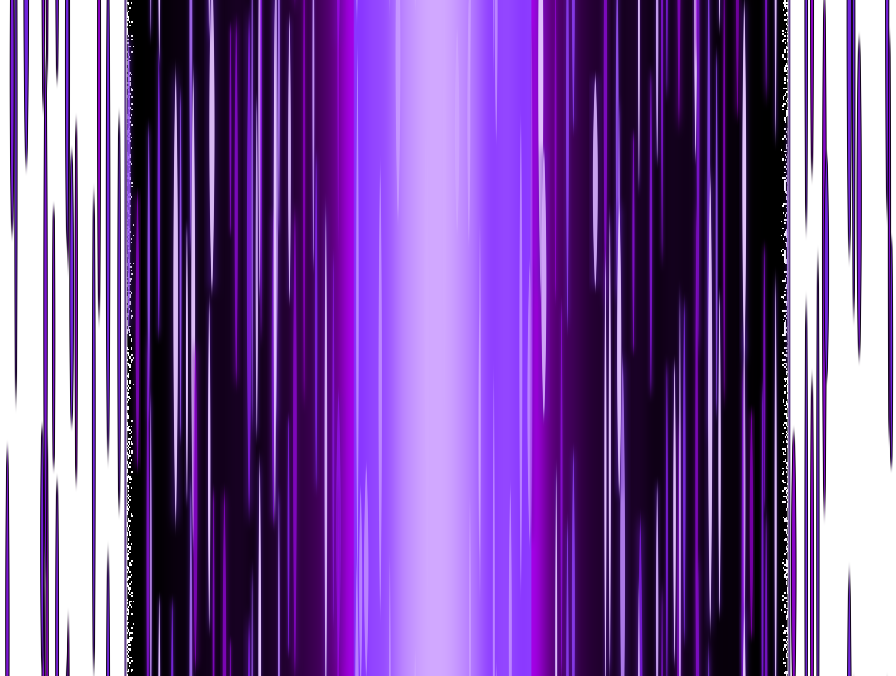
Write a Shadertoy shader that draws this background.

```glsl
// A vertical violet light beam on a dark field between two white margins.
// Hashed columns carry long tapered streaks; layered sines add faint bands,
// and small hashed cells roughen the borders of the margins.

const vec3 INK      = vec3(0.05, 0.0, 0.075);
const vec3 PLUM     = vec3(0.20, 0.02, 0.30);
const vec3 PURPLE   = vec3(0.46, 0.0, 0.62);
const vec3 MAGENTA  = vec3(0.64, 0.0, 0.90);
const vec3 VIOLET   = vec3(0.51, 0.17, 1.0);
const vec3 LAVENDER = vec3(0.82, 0.66, 1.0);
const vec3 PALE     = vec3(0.90, 0.78, 1.0);
const vec3 WHITE    = vec3(1.0);

const float FIELD_LEFT     = 0.142;
const float FIELD_RIGHT    = 0.879;
const float BEAM_LEFT      = 0.395;
const float BEAM_RIGHT     = 0.593;
const float CORE_CENTER    = 0.486;
const float CORE_WIDTH     = 0.049;
const float HALO_REACH     = 0.050;
const float FRINGE_REACH   = 0.014;
const float SPECK_REACH    = 0.008;
const float RIM_WIDTH      = 0.0011;
const float FIELD_DENSITY  = 0.72;
const float MARGIN_DENSITY = 0.55;
const float BEAM_DENSITY   = 0.50;
const int   LAYERS         = 4;
const float BASE_COLUMNS   = 31.0;
const float COLUMN_STEP    = 13.0;

float hash(vec2 p) {
    vec3 q = fract(vec3(p.xyx) * 0.1031);
    q += dot(q, q.yzx + 33.33);
    return fract((q.x + q.y) * q.z);
}

// One inside [a, b], with edges softened by s
float band(float x, float a, float b, float s) {
    return smoothstep(a - s, a + s, x) * (1.0 - smoothstep(b - s, b + s, x));
}

// Dark field, purple halo with a magenta fringe, and the beam with its core
vec3 beamColor(float x, float px) {
    float outside = max(max(BEAM_LEFT - x, x - BEAM_RIGHT), 0.0);
    float bands = 0.5 + 0.25 * sin(x * 170.0) + 0.25 * sin(x * 97.0 + 2.0);
    float fieldFade = band(x, FIELD_LEFT + 0.06, FIELD_RIGHT - 0.07, 0.05);
    vec3 color = INK * fieldFade + PLUM * 0.2 * bands * fieldFade;
    color = mix(color, PURPLE, exp(-pow(outside / HALO_REACH, 1.5)));
    color = mix(color, MAGENTA, exp(-pow(outside / FRINGE_REACH, 2.0)));

    float coreDist = abs(x - CORE_CENTER) / CORE_WIDTH;
    float core = exp(-pow(coreDist, 2.4));
    vec3 beam = mix(VIOLET, LAVENDER, core);
    beam += vec3(0.07, 0.11, 0.0) * bands * (1.0 - core);
    return mix(color, beam, band(x, BEAM_LEFT, BEAM_RIGHT, px));
}

// Draws one layer of tapered streaks over the color below
vec3 addStreaks(vec3 color, vec2 uv, float layer, float px, float margin) {
    float columns = BASE_COLUMNS + COLUMN_STEP * layer;
    float id = floor(uv.x * columns);
    vec2 seed = vec2(id + 7.0, layer * 19.0 + 3.0);
    float tint = hash(seed);
    float period = mix(0.85, 1.5, hash(seed + 11.3));
    float halfLength = mix(0.16, 0.42, hash(seed + 23.7));
    float size = hash(seed + 37.1);
    float center = (id + mix(0.25, 0.75, hash(seed + 41.9))) / columns;
    float inBeam = band(uv.x, BEAM_LEFT, BEAM_RIGHT, 0.003);
    float density = mix(mix(FIELD_DENSITY, BEAM_DENSITY, inBeam), MARGIN_DENSITY, margin);
    float present = step(hash(seed + 67.9), density);

    // Long lens: narrow at both ends
    float y = (fract(uv.y / period + hash(seed + 53.3)) - 0.5) * period;
    float t = clamp(abs(y) / halfLength, 0.0, 1.0);
    float taper = 1.0 - t * t;
    float halfWidth = mix(0.0010, 0.0029, size * size) * mix(1.0, 0.75, margin);
    float width = halfWidth * taper;
    float dx = abs(uv.x - center);
    float ends = smoothstep(0.0, 0.3, taper) * present;
    float soft = px * 0.6;
    float body = (1.0 - smoothstep(width - soft, width + soft, dx)) * ends;
    float rimEdge = width + RIM_WIDTH;
    float rim = (1.0 - smoothstep(rimEdge - soft, rimEdge + soft, dx)) * ends;
    float glow = exp(-dx * dx / (halfWidth * halfWidth * 5.0)) * ends;

    // Streaks are pale in the beam, vivid on the field, rimmed on white
    vec3 vivid = mix(MAGENTA, VIOLET, smoothstep(0.1, 0.6, tint));
    vec3 bright = mix(vivid, PALE, smoothstep(0.45, 0.85, tint));
    vec3 tone = mix(bright, LAVENDER, inBeam);
    float strength = mix(mix(0.55, 1.0, tint), 0.65, inBeam);

    vec3 lit = mix(color, vivid * 0.7, 0.38 * glow * (1.0 - inBeam));
    lit = mix(lit, tone, body * strength);
    vec3 inked = mix(color, INK, rim);
    inked = mix(inked, vivid, body * 0.85);
    return mix(lit, inked, margin);
}

void mainImage(out vec4 fragColor, in vec2 fragCoord) {
    vec2 uv = fragCoord / iResolution.xy;
    float px = 1.0 / iResolution.x;

    // White margins, with specks just inside the field
    float margin = 1.0 - band(uv.x, FIELD_LEFT, FIELD_RIGHT, px);
    float inset = min(uv.x - FIELD_LEFT, FIELD_RIGHT - uv.x);
    float speckChance = 0.4 * (1.0 - smoothstep(0.0, SPECK_REACH, inset));
    float speck = step(hash(floor(uv * vec2(512.0, 386.0))) + 0.002, speckChance);

    vec3 color = mix(beamColor(uv.x, px), WHITE, max(margin, speck));
    for (int i = 0; i < LAYERS; i++) {
        color = addStreaks(color, uv, float(i), px, margin);
    }

    // Thin violet line along each margin
    float border = 1.0 - smoothstep(px * 0.5, px * 1.6, abs(inset + 0.002));
    color = mix(color, mix(INK, VIOLET, 0.4), border * 0.8);
    fragColor = vec4(clamp(color, 0.0, 1.0), 1.0);
}
```
